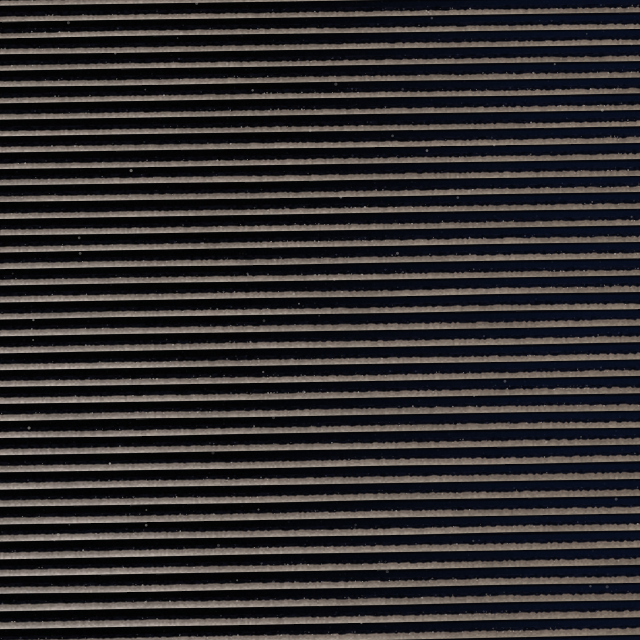
A three.js fragment shader for this texture:

```glsl
// Ribbed dark panel: about 38 thin tan ridges, tilted slightly and widening
// toward the bottom, over near-black grooves that turn navy on the right.
// A warped row phase gives each ridge profile; hashed grain and dust add wear.
varying vec2 vUv;

float hash(vec2 p) {
  vec3 q = fract(vec3(p.xyx) * 0.1031);
  q += dot(q, q.yzx + 33.33);
  return fract((q.x + q.y) * q.z);
}

float noise(vec2 p) {
  vec2 i = floor(p);
  vec2 f = fract(p);
  f = f * f * (3.0 - 2.0 * f);
  return mix(mix(hash(i), hash(i + vec2(1.0, 0.0)), f.x),
             mix(hash(i + vec2(0.0, 1.0)), hash(i + 1.0), f.x), f.y);
}

// Round specks, one candidate per cell, kept with the given chance
float specks(vec2 p, float chance) {
  vec2 cell = floor(p);
  vec2 center = 0.3 + 0.4 * vec2(hash(cell + 17.0), hash(cell + 53.0));
  float radius = mix(0.14, 0.3, hash(cell + 91.0));
  float dotMask = 1.0 - smoothstep(radius - 0.12, radius + 0.14, length(fract(p) - center));
  return dotMask * step(hash(cell), chance) * mix(0.35, 1.0, hash(cell + 7.0));
}

void main() {
  vec2 uv = vUv;
  float down = 1.0 - uv.y;

  // Row phase: integers lie on the crisp lower edge of each ridge
  float depth = down + uv.x * (0.0145 + 0.004 * down) - 0.0352;
  float phase = 39.49 * depth - 1.64 * depth * depth;
  phase += 0.05 * (noise(vec2(uv.x * 5.0, floor(phase) * 3.7)) - 0.5);
  float row = floor(phase);
  float t = fract(phase);

  // Ridge mask, with a rough upper edge that is dustier on the right
  float rough = (noise(vec2(uv.x * 260.0, row * 9.0)) - 0.5) * mix(0.04, 0.1, uv.x);
  float width = mix(0.37, 0.45, down) + 0.03 * (hash(vec2(row + 60.0, 4.0)) - 0.5);
  float top = 1.0 - width + rough;
  float ridge = smoothstep(top - 0.05, top + 0.08, t) * (1.0 - smoothstep(0.92, 1.0, t));
  float across = clamp((t - top) / width, 0.0, 1.0);

  // Groove: black, with a navy sheen to the right and a faint blue foot
  float navy = smoothstep(0.35, 1.0, uv.x + 0.12 * (noise(uv * 4.0) - 0.5));
  float sheen = smoothstep(0.02, 0.14, t) * (1.0 - smoothstep(0.3, 0.5, t));
  vec3 color = mix(vec3(0.012, 0.013, 0.016), vec3(0.018, 0.025, 0.05), navy);
  color = mix(color, vec3(0.03, 0.055, 0.115), navy * sheen);
  float foot = smoothstep(0.3, 0.42, t) * (1.0 - smoothstep(0.52, 0.66, t));
  color += vec3(0.035, 0.035, 0.065) * foot * noise(uv * vec2(240.0, 420.0));

  // Ridge: brown upper face, lighter lower lip, brightest at lower left
  float light = (1.0 - smoothstep(0.0, 1.0, uv.x)) * mix(0.55, 1.0, down);
  vec3 face = mix(vec3(0.43, 0.38, 0.345), vec3(0.47, 0.43, 0.405), light);
  vec3 lip = mix(vec3(0.52, 0.475, 0.425), vec3(0.68, 0.645, 0.62), light);
  vec3 metal = mix(face, lip, smoothstep(0.25, 0.85, across));
  metal *= 0.93 + 0.14 * noise(vec2(uv.x * 9.0, row * 5.3));
  metal *= 0.9 + 0.2 * noise(uv * vec2(330.0, 400.0));
  color = mix(color, metal, ridge);

  // Dust gathered along upper edges, and loose specks everywhere
  float edge = exp(-pow((t - top - 0.02) / 0.13, 2.0));
  float patchy = smoothstep(0.35, 0.8, noise(uv * vec2(9.0, 14.0) + 31.0));
  float dust = specks(uv * 190.0, 0.05 + 0.22 * patchy * (0.4 + 0.6 * uv.x)) * edge;
  float loose = specks(uv * 170.0 + 400.0, 0.035) * 0.3;
  float bright = specks(uv * 125.0 + 900.0, 0.006);
  color = mix(color, vec3(0.68, 0.65, 0.62), clamp(dust * 0.7 + bright * 0.6, 0.0, 0.85));
  color += vec3(0.4, 0.41, 0.5) * loose * (0.3 + 0.7 * foot);

  // Fine overall grain
  color += 0.012 * (noise(uv * 450.0 + 70.0) - 0.5);
  gl_FragColor = vec4(clamp(color, 0.0, 1.0), 1.0);
}
```
